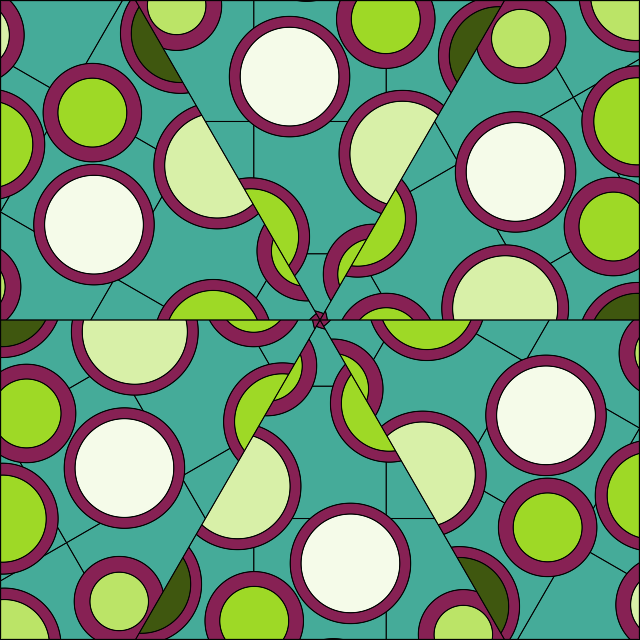
Write a Shadertoy shader that draws this pattern.

```glsl
// Six-fold kaleidoscope of rimmed lime disks on a teal grid with thin ink outlines.

const float PI = 3.14159265;
const float CELL = 0.2068;      // grid cell as a fraction of canvas height
const float INK_WIDTH = 0.0047; // half width of a line, in cells

const vec3 TEAL = vec3(0.27, 0.67, 0.60);
const vec3 PLUM = vec3(0.53, 0.13, 0.33);
const vec3 LIME = vec3(0.62, 0.85, 0.15);
const vec3 INK  = vec3(0.01);

// Disks of one wedge: centre, radius, lightness (in cells)
const int DISK_COUNT = 11;
const vec4 DISKS[DISK_COUNT] = vec4[DISK_COUNT](
    vec4(-0.142, -0.372, 0.453, 0.50),
    vec4( 0.403,  0.346, 0.378, 0.50),
    vec4(-0.523,  0.630, 0.444, 0.50),
    vec4( 0.623,  1.256, 0.479, 0.80),
    vec4(-0.230,  1.839, 0.455, 0.95),
    vec4( 1.348,  1.996, 0.453, 0.20),
    vec4( 0.497,  2.273, 0.372, 0.50),
    vec4(-1.083,  2.377, 0.340, 0.65),
    vec4(-0.101,  2.827, 0.419, 0.50),
    vec4(-0.932,  3.293, 0.428, 0.65),
    vec4( 0.560,  3.334, 0.372, 0.80));

vec2 rotate(vec2 p, float angle) {
    float c = cos(angle), s = sin(angle);
    return vec2(c * p.x - s * p.y, s * p.x + c * p.y);
}

// Turn every 60 degree wedge onto the upper one
vec2 foldWedge(vec2 p) {
    float wedge = floor(atan(p.y, p.x) / (PI / 3.0));
    return rotate(p, (1.0 - wedge) * PI / 3.0);
}

// Darken or lighten a hue around its middle lightness
vec3 tone(vec3 hue, float lightness) {
    return lightness < 0.5 ? hue * lightness * 2.0
                           : mix(hue, vec3(1.0), lightness * 2.0 - 1.0);
}

float cover(float dist, float pixel) {
    return 1.0 - smoothstep(-0.5 * pixel, 0.5 * pixel, dist);
}

vec3 drawLine(vec3 color, float dist, float pixel) {
    return mix(color, INK, cover(abs(dist) - INK_WIDTH, pixel));
}

// Plum rim, tinted core, ink around both
vec3 drawDisk(vec3 color, vec2 p, vec4 disk, float pixel) {
    float rim = mix(0.119, 0.082, smoothstep(0.34, 0.453, disk.z));
    float outer = length(p - disk.xy) - disk.z;
    float inner = outer + rim;
    color = mix(color, PLUM, cover(outer, pixel));
    color = mix(color, tone(LIME, disk.w), cover(inner, pixel));
    return drawLine(color, min(abs(outer), abs(inner)), pixel);
}

void mainImage(out vec4 fragColor, in vec2 fragCoord) {
    float scale = iResolution.y * CELL;
    float pixel = 1.0 / scale;
    vec2 p = (fragCoord - 0.5 * iResolution.xy) / scale;
    vec2 q = foldWedge(p);

    // Grid behind the disks
    vec2 grid = abs(fract(q) - 0.5);
    vec3 color = drawLine(TEAL, min(grid.x, grid.y), pixel);

    for (int i = 0; i < DISK_COUNT; i++) {
        color = drawDisk(color, q, DISKS[i], pixel);
    }

    // Wedge seams
    float seam = 0.5 * q.y - sin(PI / 3.0) * abs(q.x);
    color = drawLine(color, seam, pixel);

    // Canvas frame
    vec2 border = 0.5 * iResolution.xy / scale - abs(p);
    color = drawLine(color, min(border.x, border.y) - INK_WIDTH, pixel);

    fragColor = vec4(color, 1.0);
}
```
